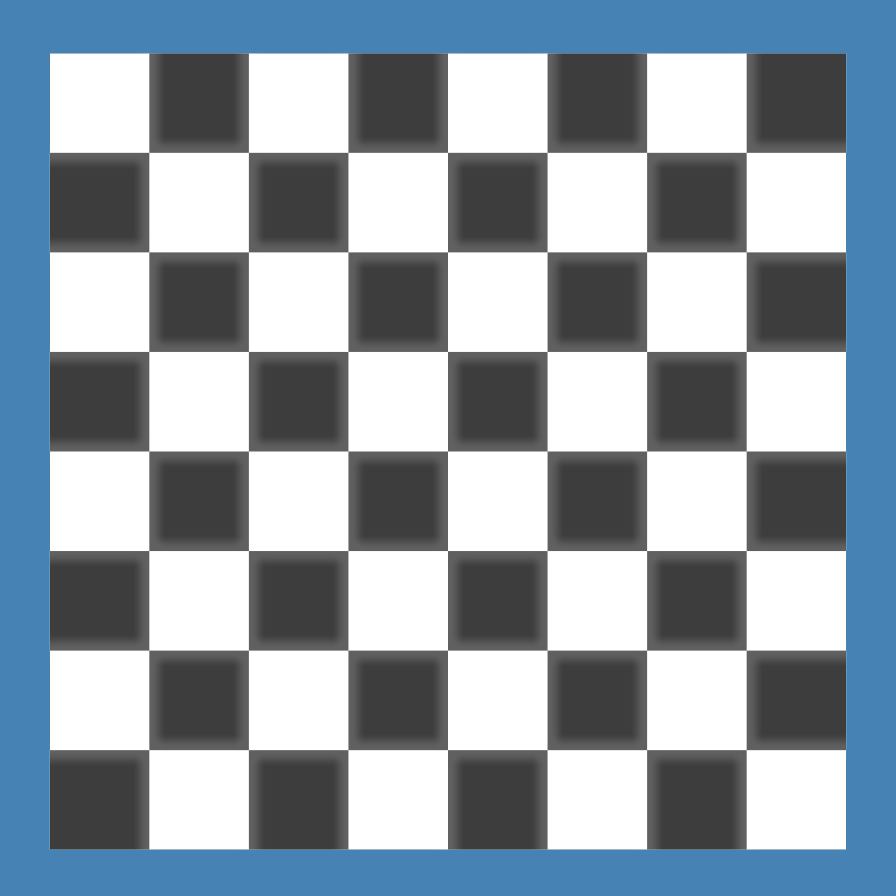
Write a Shadertoy shader that draws this pattern.

```glsl
// Checkerboard of 8 by 8 squares on a blue ground, with soft light rims inside the dark squares.

const vec3 GROUND = vec3(0.275, 0.510, 0.706);
const vec3 LIGHT  = vec3(1.0);
const vec3 DARK   = vec3(0.239);
const vec3 RIM    = vec3(0.375);

const float CELLS = 8.0;                         // squares per side
const float CELL_SIZE = 1.0 / 9.0;               // square side, in canvas units
const vec2 BOARD_CENTER = vec2(0.5, 0.4961);
const float RIM_START = 0.02;                    // rim falloff, in squares
const float RIM_END = 0.175;
const float RIM_ROUNDING = 0.17;

float boxDistance(vec2 p, vec2 halfSize) {
    vec2 q = abs(p) - halfSize;
    return length(max(q, 0.0)) + min(max(q.x, q.y), 0.0);
}

// Coverage of a shape from its signed distance, negative inside.
float coverage(float d, float pixel) {
    return clamp(0.5 - d / pixel, 0.0, 1.0);
}

// Signed distance to the nearest grid line, positive in even intervals.
vec2 stripeDistance(vec2 p) {
    vec2 nearest = 0.5 - abs(fract(p) - 0.5 );
    nearest = min(nearest, 1.0 - nearest);
    return nearest * (1.0 - 2.0 * mod(floor(p), 2.0));
}

// One where both stripes agree, zero where they differ.
float checker(vec2 p, float pixel) {
    vec2 side = clamp(2.0 * stripeDistance(p) / pixel, -1.0, 1.0);
    return 0.5 + 0.5 * side.x * side.y;
}

// Rim light along shared sides; sides on the outer border stay dark.
float rimLight(vec2 p) {
    vec2 cell = clamp(floor(p), 0.0, CELLS - 1.0);
    vec2 low = cell - step(cell, vec2(0.5));
    vec2 high = cell + 1.0 + step(vec2(CELLS - 1.5), cell);
    vec2 halfSize = 0.5 * (high - low);
    float d = boxDistance(p - 0.5 * (low + high), halfSize - RIM_ROUNDING) - RIM_ROUNDING;
    return 1.0 - smoothstep(RIM_START, RIM_END, -d);
}

void mainImage(out vec4 fragColor, in vec2 fragCoord) {
    float canvas = min(iResolution.x, iResolution.y);
    vec2 uv = (fragCoord - 0.5 * iResolution.xy) / canvas + 0.5;
    vec2 p = (uv - BOARD_CENTER) / CELL_SIZE + 0.5 * CELLS;
    float pixel = 1.0 / (canvas * CELL_SIZE);

    // Squares
    vec3 darkSquare = mix(DARK, RIM, rimLight(p));
    vec3 board = mix(LIGHT, darkSquare, checker(p, pixel));

    // Border
    float boardEdge = boxDistance(p - 0.5 * CELLS, vec2(0.5 * CELLS));
    fragColor = vec4(mix(GROUND, board, coverage(boardEdge, pixel)), 1.0);
}
```
